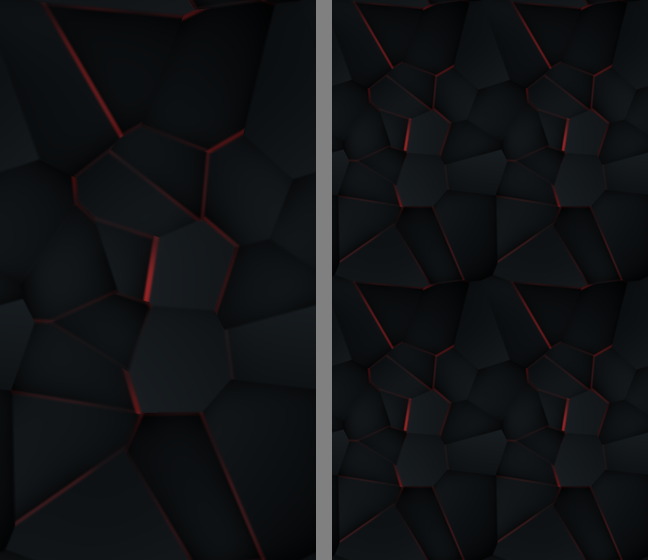
Left: one tile. Right: repeated 2 by 2.
Reproduce this background procedurally as a Shadertoy shader.

```glsl
// Dark fractured plates with ember-lit side walls, on a tiling Voronoi diagram.
// Each plate has a height: at every border the lower plate shows the red wall
// of the higher one, then its soft shadow. Cells shrink towards the centre.

const vec2  GRID       = vec2(4.0, 5.0);          // plates per tile
const float JITTER     = 0.96;                    // irregularity of the plates
const float SQUEEZE    = 0.045;                   // crowding towards the centre
const float SEED       = 17.0;
const float SOFT       = 0.0062;                  // edge softness, canvas widths
const float WALL_THIN  = 0.008;
const float WALL_THICK = 0.018;
const float SHADOW_LEN = 0.040;
const float GLOW_LEN   = 0.012;
const vec3  PLATE_DARK = vec3(0.014, 0.020, 0.025);
const vec3  PLATE_LIT  = vec3(0.083, 0.101, 0.114);
const vec3  EMBER      = vec3(0.50, 0.055, 0.05);
const float TAU        = 6.2831853;

vec2 hash2(vec2 p) {
    vec3 q = fract((p.xyx + SEED) * vec3(0.1031, 0.1030, 0.0973));
    q += dot(q, q.yzx + 33.33);
    return fract((q.xx + q.yz) * q.zy);
}

vec2 wrapCell(vec2 cell, vec2 period) { return floor(mod(cell + 0.5, period)); }

// Gradient noise that wraps after "period" lattice cells
float cornerSlope(vec2 cell, vec2 offset, vec2 period) {
    float angle = TAU * hash2(wrapCell(cell, period) + 51.0).x;
    return dot(vec2(cos(angle), sin(angle)), offset);
}

float gradientNoise(vec2 p, vec2 period) {
    vec2 i = floor(p), f = fract(p), e = vec2(1.0, 0.0);
    vec2 w = f * f * f * (f * (f * 6.0 - 15.0) + 10.0);
    return mix(
        mix(cornerSlope(i, f, period), cornerSlope(i + e, f - e, period), w.x),
        mix(cornerSlope(i + e.yx, f - e.yx, period), cornerSlope(i + 1.0, f - 1.0, period), w.x),
        w.y);
}

// Plate centre, in canvas widths
vec2 plateSite(vec2 cell, vec2 tile) {
    vec2 u = (cell + 0.5 + JITTER * (hash2(wrapCell(cell, GRID)) - 0.5)) / GRID;
    return (u + SQUEEZE * sin(TAU * u)) * tile;
}

// Plate brightness: height plus a tilt in a random direction
float plateTone(vec2 id, vec2 offset) {
    vec2 h = hash2(id + 7.0);
    float angle = TAU * h.y;
    return 0.30 * (h.x - 0.5) + 1.1 * dot(offset, vec2(cos(angle), sin(angle)));
}

vec3 shatteredPlates(vec2 uv) {
    vec2 tile = vec2(1.0, iResolution.y / iResolution.x);
    vec2 p = uv * tile;

    // Nearest plate
    vec2 base = floor(uv * GRID), cell = base, site = p;
    float best = 1e5;
    for (int j = -2; j <= 2; j++)
    for (int i = -2; i <= 2; i++) {
        vec2 c = base + vec2(i, j);
        vec2 s = plateSite(c, tile);
        float d = dot(s - p, s - p);
        if (d < best) { best = d; cell = c; site = s; }
    }
    vec2 id = wrapCell(cell, GRID);
    float height = hash2(id + 7.0).x;
    float tone = plateTone(id, p - site);
    float fade = smoothstep(-0.3, 0.2, gradientNoise(uv * vec2(4.0, 6.0), vec2(4.0, 6.0)));
    float ember = 0.0, glow = 0.0, light = 1.0;

    // Walls and shadows along the borders
    for (int j = -2; j <= 2; j++)
    for (int i = -2; i <= 2; i++) {
        if (i == 0 && j == 0) continue;
        vec2 c = cell + vec2(i, j);
        vec2 other = plateSite(c, tile);
        vec2 otherId = wrapCell(c, GRID);
        vec2 middle = 0.5 * (site + other);
        vec2 across = normalize(other - site);
        float edge = dot(middle - p, across);
        float side = height > hash2(otherId + 7.0).x ? -1.0 : 1.0;
        float s = side * edge;                    // positive on the lower plate

        // Steep borders near the middle burn brightest
        vec2 h = hash2(id + otherId + 91.0);
        float centred = smoothstep(0.1, 0.75, 0.5 - 0.5 * cos(TAU * middle.x));
        float steep = mix(0.45, 1.0, smoothstep(0.3, 0.8, abs(across.x)));
        float power = smoothstep(0.1, 0.35, h.x) * mix(0.25, 1.0, pow(h.x, 4.0)) * centred * steep;
        float wall = mix(WALL_THIN, WALL_THICK, power) * smoothstep(0.0, 0.15, power);

        float band = smoothstep(-SOFT, SOFT, s) * (1.0 - smoothstep(wall - SOFT, wall + SOFT, s));
        ember = max(ember, band * power * mix(0.25, 1.0, fade));
        glow = max(glow, power * power * exp(-abs(s - 0.5 * wall) / GLOW_LEN));

        float below = s - wall;
        float shadow = smoothstep(-SOFT, SOFT, below) * exp(-max(below, 0.0) / SHADOW_LEN);
        light *= 1.0 - mix(0.12, 0.65, h.y) * mix(0.5, 1.0, fade) * shadow;

        float blend = 0.5 * (1.0 - smoothstep(0.0, SOFT, edge));
        tone = mix(tone, plateTone(otherId, p - other), blend);
    }

    // Broad light, brightest at mid canvas
    vec2 swell = 0.5 - 0.5 * cos(TAU * uv);
    float broad = 0.50 + 0.34 * swell.y + 0.04 * swell.x
                + 0.22 * gradientNoise(uv * vec2(2.0, 3.0), vec2(2.0, 3.0));
    vec3 col = mix(PLATE_DARK, PLATE_LIT, clamp(broad + tone, 0.0, 1.3)) * light;
    return col + EMBER * (ember + 0.06 * glow);
}

void mainImage(out vec4 fragColor, in vec2 fragCoord) {
    // Four samples per pixel keep the plate corners smooth
    vec3 col = vec3(0.0);
    for (int k = 0; k < 4; k++) {
        vec2 offset = vec2(k % 2, k / 2) * 0.5 - 0.25;
        col += 0.25 * shatteredPlates((fragCoord + offset) / iResolution.xy);
    }
    fragColor = vec4(col, 1.0);
}
```
